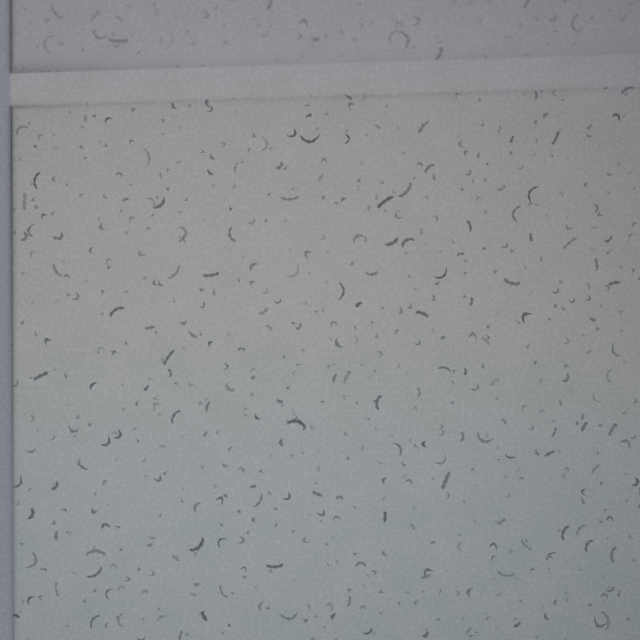
Give the GLSL for this texture, as a WebGL 1 fragment shader.

```glsl
precision highp float;
// Mineral-fibre ceiling tiles in dim, uneven light: a slanted bar and a side rail
// frame panels scattered with short, bent, dark fissures and pinholes.
// Fissures are jittered cells; grain is cellular noise; mottling is layered sines.

uniform vec2 u_resolution;

const float FISSURE_CELLS = 19.0;
const float PINHOLE_CELLS = 31.0;
const float GRAIN_CELLS = 170.0;
const float GRAIN_AMOUNT = 0.035;
const float MOTTLE_AMOUNT = 0.006;
const float LIT_LEVEL = 0.604;
const float LIGHT_FALLOFF = 0.16;
const vec2 LIGHT_CENTRE = vec2(0.35, 0.45);
const vec3 COOL_TINT = vec3(-0.020, 0.004, 0.014);
const vec3 WARM_TINT = vec3(0.003, 0.000, -0.006);
const vec3 VIOLET_TINT = vec3(0.000, -0.004, 0.014);
const vec3 RAIL_COLOR = vec3(0.50, 0.515, 0.55);
const vec3 FISSURE_COLOR = vec3(0.29, 0.31, 0.32);
const vec3 SHADOW_COLOR = vec3(0.27, 0.28, 0.30);
const float BAR_BASE = 0.835;
const float BAR_SLOPE = 0.031;
const float BAR_HEIGHT = 0.050;
const float RAIL_EDGE = 0.020;

float hash(vec2 p) {
  vec3 q = fract(vec3(p.xyx) * 0.1031);
  q += dot(q, q.yzx + 33.33);
  return fract((q.x + q.y) * q.z);
}

vec2 hash2(vec2 p) {
  return vec2(hash(p), hash(p + 71.7));
}

// Distance to the nearest jittered cell point
float cellular(vec2 p) {
  vec2 base = floor(p);
  float nearest = 2.0;
  for (int j = -1; j <= 1; j++) {
    for (int i = -1; i <= 1; i++) {
      vec2 cell = base + vec2(float(i), float(j));
      nearest = min(nearest, length(cell + hash2(cell) - p));
    }
  }
  return nearest;
}

float mottle(vec2 p) {
  return sin(p.x * 23.0 + 2.0 * sin(p.y * 17.0)) * sin(p.y * 29.0 + 1.7 * sin(p.x * 19.0))
       + 0.6 * sin(p.x * 71.0 + 2.0 * sin(p.y * 53.0)) * sin(p.y * 83.0 + p.x * 31.0);
}

// Distance to a stroke bent into a parabola along its x axis
float bentStroke(vec2 p, float halfLength, float bend) {
  float t = p.x / halfLength;
  p.y -= bend * halfLength * (t * t - 0.4);
  p.x -= clamp(p.x, -halfLength, halfLength);
  return length(p);
}

// Darkness of one layer of scattered strokes; lengths and widths in canvas units
float strokes(vec2 uv, float cells, float share, vec2 lengths, vec2 widths, float seed, float soft) {
  vec2 base = floor(uv * cells);
  float dark = 0.0;
  for (int j = -1; j <= 1; j++) {
    for (int i = -1; i <= 1; i++) {
      vec2 cell = base + vec2(float(i), float(j));
      vec2 key = cell + seed;
      vec2 shape = hash2(key + 13.1);
      vec2 look = hash2(key + 29.3);
      vec2 p = uv - (cell + hash2(key)) / cells;
      // Most strokes lean steeply to the right, the rest fall to the left
      float angle = look.x < 0.62 ? mix(0.45, 1.65, look.x / 0.62) : mix(1.65, 3.5, (look.x - 0.62) / 0.38);
      float c = cos(angle), s = sin(angle);
      p = vec2(c * p.x + s * p.y, c * p.y - s * p.x);
      float halfLength = mix(lengths.x, lengths.y, shape.x * shape.x);
      float d = bentStroke(p, halfLength, (shape.y - 0.5) * 1.3);
      float width = mix(widths.x, widths.y, look.y) * (1.0 + 0.2 * sin(p.x * 700.0 + shape.y * 6.0));
      float ink = 1.0 - smoothstep(width - soft, width + soft, d);
      dark = max(dark, ink * mix(0.35, 1.0, hash(key + 47.9)) * step(hash(key + 5.7), share));
    }
  }
  return dark;
}

void main() {
  vec2 uv = gl_FragCoord.xy / u_resolution;
  float soft = 0.0011 + 0.4 / u_resolution.y;
  float grain = cellular(uv * GRAIN_CELLS) - 0.45;

  // Uneven light and its drift from cool to warm to violet
  vec2 away = uv - LIGHT_CENTRE;
  vec3 color = vec3(LIT_LEVEL - LIGHT_FALLOFF * dot(away, away));
  color += mix(mix(COOL_TINT, WARM_TINT, smoothstep(0.15, 0.65, uv.y)), VIOLET_TINT, smoothstep(0.70, 0.95, uv.y));
  color += MOTTLE_AMOUNT * mottle(uv) * vec3(1.0, 0.6, 0.8);

  // Frame masks
  float aboveBase = uv.y - BAR_BASE - BAR_SLOPE * uv.x;
  float aboveTop = aboveBase - BAR_HEIGHT;
  float bar = smoothstep(-0.003, 0.003, aboveBase) * (1.0 - smoothstep(-0.003, 0.003, aboveTop));
  float upperTile = smoothstep(-0.002, 0.002, aboveTop);
  float pastRail = uv.x - RAIL_EDGE + 0.004 * uv.y;
  float rail = 1.0 - smoothstep(-0.002, 0.002, pastRail);

  // Fissures and pinholes, blurrier and fainter on the upper tile
  float blur = soft * (1.0 + 0.7 * upperTile);
  float fissures = strokes(uv, FISSURE_CELLS, 0.74, vec2(0.003, 0.013), vec2(0.0015, 0.0027), 3.0, blur);
  float pinholes = strokes(uv, PINHOLE_CELLS, 0.62, vec2(0.0005, 0.0035), vec2(0.0012, 0.0023), 90.0, blur);
  float ink = max(fissures, 0.7 * pinholes) * mix(0.85, 0.5, upperTile);
  color = mix(color, FISSURE_COLOR, ink * (1.0 - bar) * (1.0 - rail));

  // Bar, rail and the shadows in their corners
  color += 0.012 * bar;
  color = mix(color, RAIL_COLOR, rail);
  float cornerFade = exp(-9.0 * max(uv.x, 0.0));
  float topShadow = upperTile * exp(-aboveTop * 85.0) * (0.10 + 0.75 * cornerFade) * (0.8 + 1.2 * grain);
  float baseShadow = exp(-abs(aboveBase + 0.003) * 260.0) * (0.12 + 0.6 * exp(-25.0 * uv.x));
  float railShadow = exp(-abs(pastRail - 0.001) * 330.0) * mix(0.45, 0.9, smoothstep(0.1, 0.8, uv.y)) * (1.0 - bar);
  float shadow = max(max(topShadow, baseShadow) * (1.0 - rail), railShadow);
  color = mix(color, SHADOW_COLOR, clamp(shadow, 0.0, 1.0));

  gl_FragColor = vec4(color + GRAIN_AMOUNT * grain, 1.0);
}
```
